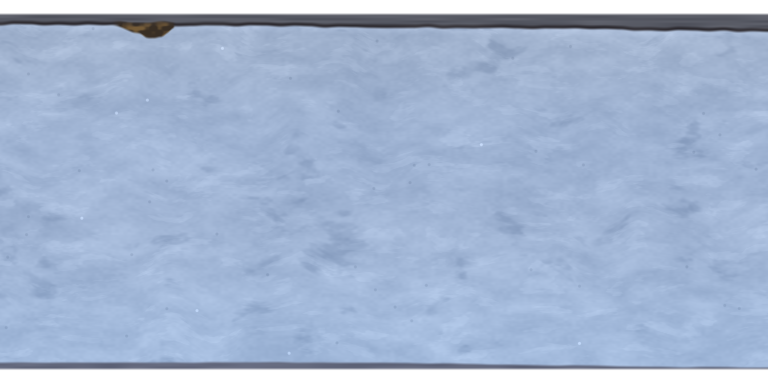
Write a Shadertoy shader that draws this texture.

```glsl
// A pale blue, faintly mottled stone slab between dark joints and white margins.
// Stretched, warped value noise makes the clouding; slanted soft edges cut the
// slab, and a ragged brown chip breaks its upper rim.

const vec3 STONE = vec3(0.628, 0.708, 0.832);
const vec3 STONE_TOP_TINT = vec3(0.004, -0.006, -0.022);
const vec3 STONE_LOW_TINT = vec3(0.008, 0.020, 0.028);
const vec3 JOINT_GREY = vec3(0.34, 0.35, 0.39);
const vec3 JOINT_DARK = vec3(0.20, 0.19, 0.21);
const vec3 JOINT_LOW = vec3(0.38, 0.40, 0.48);
const vec3 CHIP_DARK = vec3(0.22, 0.18, 0.14);
const vec3 CHIP_TAN = vec3(0.46, 0.36, 0.22);
const vec3 MARGIN = vec3(1.0);

const float MARGIN_TOP = 0.963;
const float MARGIN_LOW = 0.039;
const float SOFTNESS = 0.0045;
const float DARK_LINE = 0.013;
const float MOTTLE = 0.135;
const float GRAIN = 0.022;

float hash(vec2 p) {
    return fract(sin(dot(p, vec2(127.1, 311.7))) * 43758.5453);
}

float noise(vec2 p) {
    vec2 i = floor(p), f = fract(p);
    f = f * f * (3.0 - 2.0 * f);
    return mix(mix(hash(i), hash(i + vec2(1, 0)), f.x),
               mix(hash(i + vec2(0, 1)), hash(i + vec2(1, 1)), f.x), f.y);
}

float fbm(vec2 p) {
    float sum = 0.0, amp = 0.5;
    for (int i = 0; i < 4; i++) {
        sum += amp * noise(p);
        p = mat2(1.96, 0.16, -0.20, 2.04) * p + 17.3;
        amp *= 0.55;
    }
    return sum / 1.01;
}

// 0 below the edge, 1 above it
float above(float y, float edge) {
    float w = max(SOFTNESS, 1.0 / iResolution.y);
    return smoothstep(-w, w, y - edge);
}

// Height of the slab's upper rim, falling to the right
float upperRim(float x) {
    return 0.936 - 0.0045 * x - 0.0025 * x * x + 0.005 * (noise(vec2(x * 26.0, 3.0)) - 0.5);
}

// Height of the slab's lower rim, level first, then falling
float lowerRim(float x) {
    return 0.056 - 0.013 * smoothstep(0.8, 2.0, x) + 0.002 * (noise(vec2(x * 18.0, 9.0)) - 0.5);
}

// Depth of the chip below the rim: a slow slope, then a steep ragged end
float chipDepth(float x) {
    float slope = smoothstep(0.27, 0.42, x) * (1.0 - smoothstep(0.425, 0.465, x));
    return slope * (0.027 + 0.018 * (noise(vec2(x * 55.0, 21.0)) - 0.5));
}

vec3 stone(vec2 p) {
    vec2 warp = vec2(noise(p * 9.0), noise(p * 9.0 + 31.0)) - 0.5;
    vec2 q = p + 0.045 * warp;
    float clouds = fbm(q * vec2(4.0, 7.0)) - 0.5;
    float flakes = fbm(q * vec2(13.0, 30.0) + 5.0) - 0.5;
    float smudge = smoothstep(0.64, 0.82, fbm(q * vec2(9.0, 16.0) + 40.0));
    float pale = smoothstep(0.58, 0.70, fbm(q * vec2(15.0, 38.0) + 70.0));
    float grain = noise(p * vec2(95.0, 130.0)) - 0.5;

    float tone = MOTTLE * (0.55 * clouds + 0.75 * flakes) + GRAIN * grain;
    tone += 0.025 * pale - 0.065 * smudge;
    vec3 col = STONE + tone * vec3(1.04, 1.0, 0.92);
    col += STONE_TOP_TINT * smoothstep(0.6, 0.95, p.y);
    col += STONE_LOW_TINT * (1.0 - smoothstep(0.05, 0.45, p.y));

    // Sparse small specks, a few pale and most dark
    vec2 cell = floor(p * 22.0);
    vec2 center = 0.2 + 0.6 * vec2(hash(cell + 2.3), hash(cell + 8.1));
    float pick = hash(cell + 5.7);
    float spot = 1.0 - smoothstep(0.04, 0.13, length(fract(p * 22.0) - center));
    return col + spot * (0.12 * step(0.99, pick) - 0.06 * step(pick, 0.04));
}

void mainImage(out vec4 fragColor, in vec2 fragCoord) {
    vec2 p = fragCoord / iResolution.y;
    float rim = upperRim(p.x);
    float depth = chipDepth(p.x);

    // Upper joint: streaked grey with a dark line resting on the slab
    float streak = noise(p * vec2(9.0, 160.0)) - 0.5;
    float lit = smoothstep(0.3, 1.0, (p.y - rim) / DARK_LINE);
    vec3 joint = mix(JOINT_DARK, JOINT_GREY, lit) + 0.07 * streak;

    // Slab, brightened just under its rim
    vec3 col = stone(p);
    col += 0.035 * smoothstep(0.022, 0.004, rim - p.y);

    // Chip in the rim
    float crumbs = noise(p * vec2(65.0, 95.0));
    vec3 chip = mix(CHIP_DARK, CHIP_TAN, smoothstep(0.25, 0.85, crumbs));
    float broken = above(p.y, rim - depth) * smoothstep(0.001, 0.006, depth);
    col = mix(col, chip, broken);
    joint = mix(joint, chip, 0.7 * broken * (1.0 - lit));
    col = mix(col, joint, above(p.y, rim));

    // Lower joint and white margins
    vec3 lowJoint = JOINT_LOW + 0.06 * (noise(p * vec2(14.0, 120.0)) - 0.5);
    col = mix(lowJoint, col, above(p.y, lowerRim(p.x)));
    col = mix(MARGIN, col, above(p.y, MARGIN_LOW));
    col = mix(col, MARGIN, above(p.y, MARGIN_TOP));
    fragColor = vec4(clamp(col, 0.0, 1.0), 1.0);
}
```
